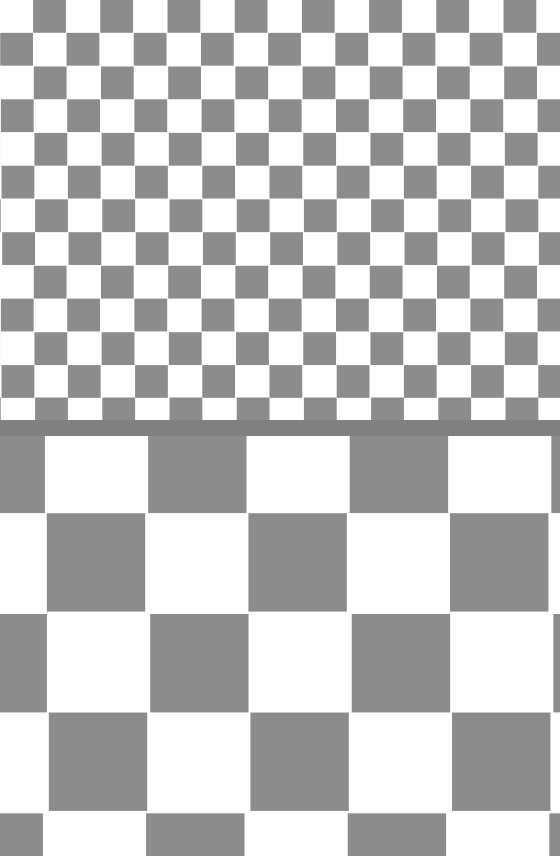
Top: the whole. Bottom: its middle third, enlarged.
A Shadertoy shader for this pattern:

```glsl
const vec3 PAPER = vec3(1.0);
const vec3 GREY = vec3(0.55);
const float SIDE = 0.0781;                // square side, in canvas heights
const vec2 PERIOD = vec2(0.16, 0.1582);   // spacing within one set of squares
const float DRIFT = 0.0016;               // sideways slip per pair of rows

// Antialiased coverage of a square centred on zero
float squareCoverage(vec2 p, float side, float pixel) {
    vec2 edge = clamp(0.5 + (0.5 * side - abs(p)) / pixel, 0.0, 1.0);
    return edge.x * edge.y;
}

// Sideways slip grows row by row, then falls back lower down
float rowDrift(float row) {
    return DRIFT * (row - 3.0 * step(3.5, row));
}

// One set of squares; corner is the top left of its first square
float squareGrid(vec2 p, vec2 corner, float firstNudge, float pixel) {
    p -= corner + 0.5 * SIDE;
    float row = round(p.y / PERIOD.y);
    p.x -= rowDrift(row);
    float column = round(p.x / PERIOD.x);

    // Uneven spacing in the first column and the last row
    float nudge = firstNudge * (1.0 - step(0.5, abs(column)));
    float lift = 0.0028 * step(5.5, row);
    vec2 centre = vec2(column, row) * PERIOD + vec2(nudge, -lift);
    return squareCoverage(p - centre, SIDE, pixel);
}

void mainImage(out vec4 fragColor, in vec2 fragCoord) {
    float pixel = 1.0 / iResolution.y;
    vec2 p = vec2(fragCoord.x, iResolution.y - fragCoord.y) * pixel;

    // Two interleaved sets make the checkerboard with hairline gaps
    float upper = squareGrid(p, vec2(0.0788, 0.0), 0.0, pixel);
    float lower = squareGrid(p, vec2(-0.0016, 0.0782), 0.0021, pixel);

    fragColor = vec4(mix(PAPER, GREY, max(upper, lower)), 1.0);
}
```
